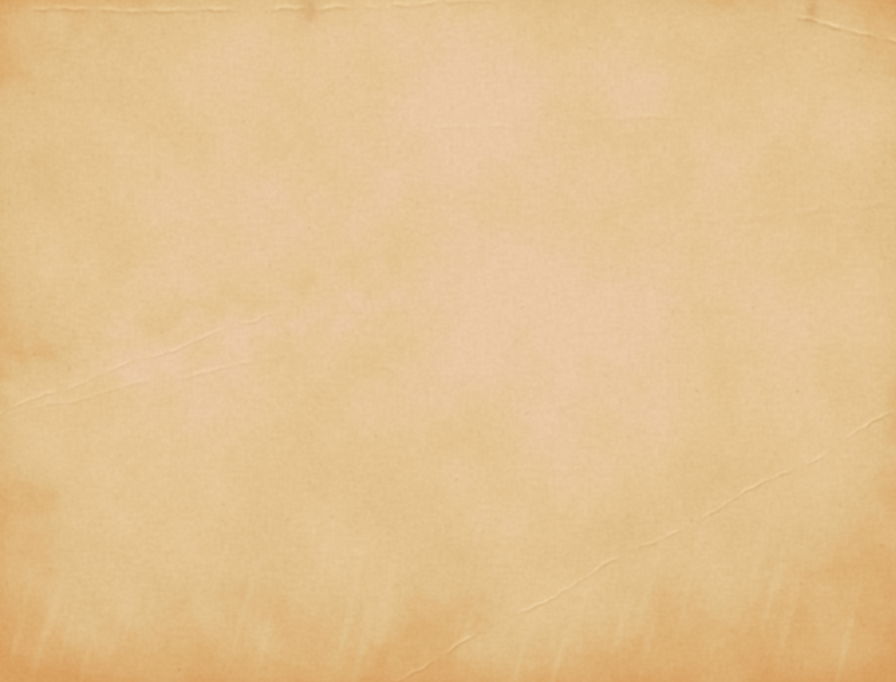
A WebGL 1 fragment shader for this texture:

```glsl
precision highp float;
uniform vec2 u_resolution;

float hash(vec2 p) {
  vec3 q = fract(p.xyx * vec3(0.1031, 0.1030, 0.0973));
  q += dot(q, q.yzx + 33.33);
  return fract((q.x + q.y) * q.z);
}

float cornerSlope(vec2 cell, vec2 offset) {
  float angle = 6.2832 * hash(cell);
  return dot(vec2(cos(angle), sin(angle)), offset);
}

float gradientNoise(vec2 p) {
  vec2 i = floor(p), f = fract(p), e = vec2(1.0, 0.0);
  vec2 u = f * f * f * (f * (f * 6.0 - 15.0) + 10.0);
  return mix(mix(cornerSlope(i, f), cornerSlope(i + e, f - e), u.x),
             mix(cornerSlope(i + e.yx, f - e.yx), cornerSlope(i + 1.0, f - 1.0), u.x), u.y);
}

float fbm(vec2 p) {
  float sum = 0.0, amp = 0.6;
  for (int i = 0; i < 5; i++) {
    sum += amp * gradientNoise(p);
    p = mat2(0.8, 0.6, -0.6, 0.8) * p * 2.03 + 17.3;
    amp *= 0.6;
  }
  return sum;
}

// Lit ridge with a shadow on the right-hand side of the path from a to b
float crease(vec2 p, vec2 a, vec2 b, float width) {
  float len = distance(a, b);
  vec2 dir = (b - a) / len;
  float along = dot(p - a, dir);
  float off = dot(p - a, vec2(-dir.y, dir.x));
  off += 0.010 * gradientNoise(vec2(along * 9.0, a.y * 40.0));
  off += 0.004 * gradientNoise(vec2(along * 50.0, a.x * 30.0));
  float ends = smoothstep(0.0, 0.06, along) * (1.0 - smoothstep(len - 0.06, len, along));
  float wear = clamp(0.5 + 1.7 * gradientNoise(p * 30.0), 0.05, 1.0);
  float lit = off / width, shade = lit + 1.6;
  return ends * wear * (exp(-lit * lit) - exp(-shade * shade));
}

// Sparse specks, one candidate per cell
float specks(vec2 p) {
  vec2 cell = floor(p);
  vec2 center = 0.25 + 0.5 * vec2(hash(cell + 3.1), hash(cell + 9.7));
  float dotMask = 1.0 - smoothstep(0.03, 0.16, distance(fract(p), center));
  return dotMask * step(0.94, hash(cell + 5.3));
}

vec3 paperColor(float tone) {
  vec3 color = mix(vec3(0.85, 0.63, 0.38), vec3(0.87, 0.70, 0.47), smoothstep(-0.6, 0.1, tone));
  color = mix(color, vec3(0.88, 0.75, 0.54), clamp(tone * 3.0, 0.0, 1.0));
  color = mix(color, vec3(0.90, 0.77, 0.58), clamp(tone * 3.0 - 1.0, 0.0, 1.0));
  return mix(color, vec3(0.915, 0.785, 0.64), clamp(tone * 3.0 - 2.0, 0.0, 1.0));
}

void main() {
  vec2 uv = gl_FragCoord.xy / u_resolution;
  vec2 p = gl_FragCoord.xy / u_resolution.y;

  // Aged edges around a pale middle
  vec2 q = uv - vec2(0.53, 0.62);
  float tone = 0.95 - 1.55 * q.x * q.x - 2.2 * q.y * q.y;
  vec2 rim = exp(-uv / 0.035) + exp(-(1.0 - uv) / 0.03);
  tone -= (0.3 + 0.4 * fbm(p * 7.0)) * (rim.x + rim.y);

  // Cloudy stains and mottling
  tone += 0.55 * fbm(p * 2.6 + 4.0);
  tone += 0.42 * fbm(p * 8.0 + 31.0);

  // Broad folds
  tone += 0.25 * crease(p, vec2(0.62, 0.58), vec2(-0.08, 0.385), 0.03);
  tone += 0.12 * crease(p, vec2(1.4, 0.43), vec2(0.5, -0.05), 0.03);

  // Faint rubbed streaks, strongest low down
  vec2 slanted = vec2(p.x - 0.25 * p.y, p.y);
  float streak = gradientNoise(slanted * vec2(55.0, 5.0));
  tone += 0.2 * smoothstep(0.1, 0.6, streak) * (1.0 - smoothstep(0.05, 0.4, uv.y));

  vec3 color = paperColor(tone);

  // Sharp creases
  float relief = 0.8 * crease(p, vec2(0.56, -0.005), vec2(1.4, 0.443), 0.0024);
  relief += 0.6 * crease(p, vec2(-0.08, 0.37), vec2(0.42, 0.55), 0.0024);
  relief += 0.45 * crease(p, vec2(-0.08, 0.375), vec2(0.48, 0.495), 0.0026);
  relief += 0.3 * crease(p, vec2(0.6, 0.81), vec2(1.03, 0.835), 0.003);
  relief += 0.25 * crease(p, vec2(0.98, 0.67), vec2(1.4, 0.72), 0.004);
  relief += 0.9 * crease(p, vec2(-0.08, 0.983), vec2(0.75, 1.0), 0.003);
  relief += 1.2 * crease(p, vec2(1.14, 0.982), vec2(1.4, 0.915), 0.003);
  color += relief * vec3(0.035, 0.05, 0.06);

  // Brown stains on the torn top edge
  vec2 spotA = (p - vec2(0.452, 0.985)) / vec2(0.014, 0.022);
  vec2 spotB = (p - vec2(1.19, 0.985)) / vec2(0.01, 0.02);
  float stain = exp(-dot(spotA, spotA)) + exp(-dot(spotB, spotB));
  color -= stain * (0.6 + fbm(p * 40.0)) * vec3(0.06, 0.1, 0.12);

  // Paper fibres, grain and specks
  float fibres = gradientNoise(p * vec2(60.0, 150.0)) + 0.7 * gradientNoise(p * vec2(170.0, 45.0));
  float grain = gradientNoise(p * 173.0 + 8.0) + 0.6 * gradientNoise(p * 97.0 + 2.0);
  color += (0.011 * fibres + 0.018 * grain) * vec3(0.8, 1.0, 1.2);
  color -= specks(p * 32.0) * vec3(0.016, 0.024, 0.03);

  gl_FragColor = vec4(color, 1.0);
}
```
